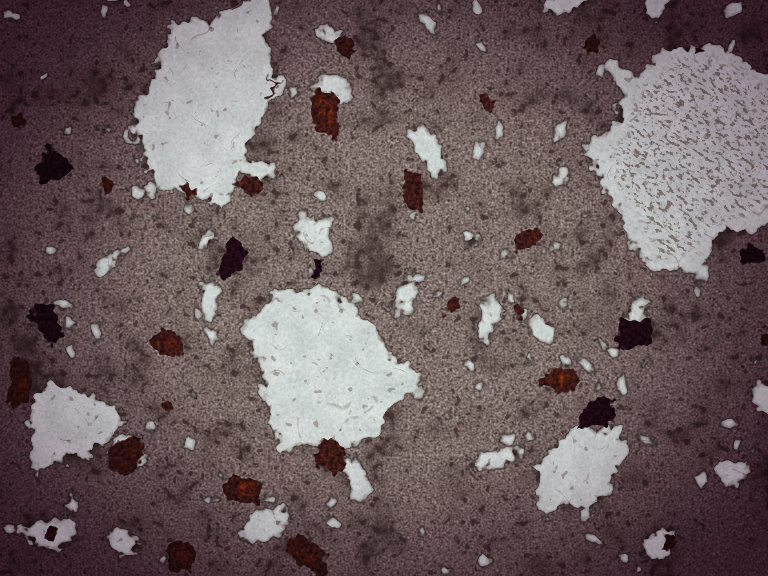
Give the GLSL for this texture, as a WebGL 1 fragment shader.

```glsl
precision highp float;
// Thin section of a volcanic rock under a microscope: pale broken crystals and
// rusty or black grains in a speckled grey-brown groundmass, darker at the rim.
// Grains are jittered random polygons with edges roughened by gradient noise.
uniform vec2 u_resolution;
#define PHENO_RADIUS 0.13
#define PHENO_SPREAD 0.06
#define LATH_DENSITY 0.38
#define CHIP_DENSITY 0.34
#define MAFIC_DENSITY 0.46
#define EDGE_ROUGHNESS 0.011
#define SPECKLE 0.19
#define SOFTNESS 0.0015

const vec3 GROUND = vec3(0.50, 0.44, 0.42);
const vec3 GROUND_DARK = vec3(0.21, 0.145, 0.14);
const vec3 CRYSTAL = vec3(0.81, 0.84, 0.83);
const vec3 INCLUSION = vec3(0.43, 0.37, 0.34);
const vec3 BROWN = vec3(0.23, 0.10, 0.09);
const vec3 RUST = vec3(0.52, 0.18, 0.06);
const vec3 OPAQUE = vec3(0.12, 0.04, 0.08);
const vec3 RIM_SHADE = vec3(0.40, 0.24, 0.36);

vec2 hash2(vec2 p) {
  vec3 q = fract(p.xyx * vec3(0.1031, 0.1030, 0.0973));
  q += dot(q, q.yzx + 33.33);
  return fract((q.xx + q.yz) * q.zy);
}
float corner(vec2 cell, vec2 f, vec2 o) {
  return dot(hash2(cell + o + 100.0) * 2.0 - 1.0, f - o);
}
// Gradient noise, roughly -1 to 1
float noise(vec2 p) {
  vec2 c = floor(p), f = p - c;
  vec2 u = f * f * f * (f * (f * 6.0 - 15.0) + 10.0);
  float low = mix(corner(c, f, vec2(0.0)), corner(c, f, vec2(1.0, 0.0)), u.x);
  float high = mix(corner(c, f, vec2(0.0, 1.0)), corner(c, f, vec2(1.0)), u.x);
  return 1.6 * mix(low, high, u.y);
}
vec2 turn(vec2 q, float angle) {
  float c = cos(angle), s = sin(angle);
  return vec2(c * q.x - s * q.y, s * q.x + c * q.y);
}
// Irregular convex grain of about unit radius
float polygon(vec2 q, vec2 seed) {
  float d = -1.0;
  for (int i = 0; i < 6; i++) {
    vec2 h = hash2(seed + float(i) * 7.7);
    float a = (float(i) + 0.7 * h.x) * 1.0472;
    d = max(d, dot(q, vec2(cos(a), sin(a))) - mix(0.68, 1.05, h.y));
  }
  return d;
}
// Scattered grains: x is the signed distance, y a random value per grain
vec2 scatter(vec2 p, float cell, float density, float seed, float stretch) {
  vec2 g = p / cell, best = vec2(1.0, 0.0);
  for (int n = 0; n < 9; n++) {
    vec2 c = floor(g) + vec2(mod(float(n), 3.0), floor(float(n) / 3.0)) - 1.0;
    vec2 h = hash2(c + seed), k = hash2(c + seed + 51.3);
    if (h.x < density) {
      float radius = mix(0.08, 0.28, h.y);
      float s = mix(1.0, stretch, fract(k.x * 7.0 + k.y));
      vec2 q = turn(g - c - 0.2 - 0.6 * k, 6.283 * fract(k.y * 5.0 + h.y));
      float d = polygon(q / radius * vec2(1.0 / s, s), c + seed) * radius / s;
      if (d < best.x) best = vec2(d, h.x / density);
    }
  }
  return vec2(best.x * cell, best.y);
}
// Few large crystals on an even sequence: x is the distance, y the radius
vec2 phenocrysts(vec2 p, float aspect) {
  vec2 best = vec2(1.0, 0.0);
  for (int i = 0; i < 5; i++) {
    float n = float(i);
    vec2 center = fract(vec2(0.42, 0.36) + n * vec2(-0.165, 0.455));
    float radius = PHENO_RADIUS + PHENO_SPREAD * cos(2.5 * (n - 3.0));
    vec2 q = turn(p - center * vec2(aspect, 1.0), n * 2.1) / radius;
    float d = polygon(q * vec2(0.93, 1.07), vec2(n * 13.0 + 5.0, 31.0)) * radius;
    if (d < best.x) best = vec2(d, radius);
  }
  return best;
}
float cover(float d) {
  float w = max(SOFTNESS, 0.6 / u_resolution.y);
  return 1.0 - smoothstep(-w, w, d);
}
void main() {
  vec2 uv = gl_FragCoord.xy / u_resolution;
  float aspect = u_resolution.x / u_resolution.y;
  vec2 p = uv * vec2(aspect, 1.0);
  float broad = noise(p * 10.0 + 40.0), coarse = noise(p * 26.0);
  float medium = noise(p * 70.0 + 3.0), fine = noise(p * 140.0 + 8.0);
  float grit = noise(p * 260.0 + 21.0);
  float rough = EDGE_ROUGHNESS * (coarse + 0.7 * medium + 0.3 * fine);

  // Groundmass with fine speckle, smoky patches and small dark specks
  float smoke = 0.8 * broad + 0.6 * coarse + 0.6 * medium;
  vec3 color = GROUND + SPECKLE * (0.7 * fine + grit + 0.3 * medium);
  color = mix(color, GROUND_DARK, 0.65 * smoothstep(0.0, 0.9, smoke + 0.5 * fine));
  float speck = smoothstep(0.5, 0.85, medium + 0.6 * fine + 0.4 * smoke);
  color = mix(color, GROUND_DARK, 0.6 * speck);

  // Pale crystals: embayed large ones, laths and clustered chips
  vec2 big = phenocrysts(p, aspect);
  float bigEdge = big.x + 1.2 * rough + 0.022 * broad;
  float lath = scatter(p, 0.13, LATH_DENSITY, 11.0, 1.6).x + 0.85 * rough;
  float chip = scatter(p, 0.05, CHIP_DENSITY, 73.0, 1.5).x + 0.5 * rough;
  chip += 0.014 * smoothstep(-0.2, 0.25, broad + 0.4 * coarse);
  float pale = min(bigEdge, min(lath, chip));
  float crack = 1.0 - smoothstep(0.0, 0.035, abs(noise(p * 17.0 + 60.0)));
  float flaw = 0.35 * crack * smoothstep(0.0, 0.4, medium + coarse);
  flaw += 0.45 * smoothstep(-0.006, 0.0, pale) + 0.5 * smoothstep(0.5, 0.8, medium + 0.5 * fine);
  vec3 crystal = CRYSTAL + 0.05 * coarse + 0.05 * fine + 0.04 * grit;
  crystal = mix(crystal, INCLUSION, min(flaw, 0.8));
  // Sieve of slanted inclusions inside the largest crystal
  float sieve = noise(turn(p, 0.6) * vec2(85.0, 170.0)) + 0.5 * grit;
  float core = smoothstep(0.16, 0.18, big.y) * smoothstep(0.008, 0.04, -bigEdge);
  crystal = mix(crystal, INCLUSION, 0.75 * core * smoothstep(0.05, 0.5, sieve));
  color *= 1.0 - 0.3 * smoothstep(0.006, 0.001, pale);
  float paleCover = cover(pale);
  color = mix(color, crystal, paleCover);

  // Brown, rusty and opaque grains, hidden below the large crystals
  vec2 mafic = scatter(p, 0.125, MAFIC_DENSITY, 137.0, 1.4);
  float maficEdge = mafic.x + 0.75 * rough;
  float glow = smoothstep(0.002, 0.012, -maficEdge) * smoothstep(0.35, 0.9, mafic.y);
  vec3 grain = mix(BROWN, RUST, glow * clamp(0.45 + 0.9 * medium + 0.7 * coarse, 0.0, 1.0));
  grain = mix(OPAQUE, grain, step(0.25, mafic.y)) * (1.0 + 0.6 * fine + 0.4 * grit);
  float maficCover = cover(maficEdge) * (1.0 - cover(bigEdge + 0.012));
  color = mix(color, grain, maficCover);

  // Purple-dark falloff of the lamp, weaker on clear crystals
  float falloff = smoothstep(0.22, 0.72, length((uv - 0.5) * vec2(1.1, 1.0)));
  falloff *= 1.0 - 0.5 * paleCover * (1.0 - maficCover);
  gl_FragColor = vec4(clamp(color * mix(vec3(1.0), RIM_SHADE, falloff), 0.0, 1.0), 1.0);
}
```
